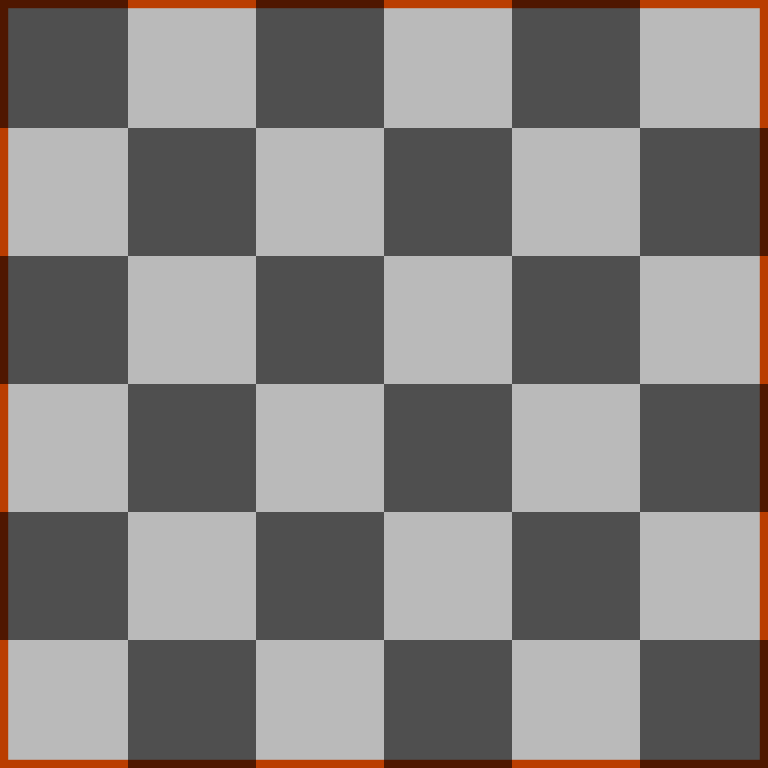
A WebGL 1 fragment shader for this pattern:

```glsl
precision highp float;

uniform vec2 u_resolution;

const float CELLS = 6.0;
const float BORDER_WIDTH = 0.0107;

const vec3 DARK_GRAY = vec3(0.31);
const vec3 LIGHT_GRAY = vec3(0.73);
const vec3 DARK_RUST = vec3(0.31, 0.09, 0.0);
const vec3 BRIGHT_ORANGE = vec3(0.73, 0.24, 0.0);

// Coverage of the positive side of a signed distance
float coverage(float signedDist, float pixelSize) {
    return clamp(signedDist / pixelSize + 0.5, 0.0, 1.0);
}

// Signed distance to cell edges, positive in even cells
vec2 stripeDistance(vec2 cellPos) {
    return 0.5 - abs(mod(cellPos + 0.5, 2.0) - 1.0);
}

// 1 where the column and row parities agree, 0 elsewhere
float checker(vec2 cellPos, vec2 pixelSize) {
    vec2 stripe = stripeDistance(cellPos);
    float column = coverage(stripe.x, pixelSize.x);
    float row = coverage(stripe.y, pixelSize.y);
    return mix(1.0 - column, column, row);
}

// 1 along the canvas rim, 0 inside
float borderMask(vec2 uv, float width, vec2 pixelSize) {
    vec2 inset = min(uv, 1.0 - uv) - width;
    float inside = coverage(inset.x, pixelSize.x) * coverage(inset.y, pixelSize.y);
    return 1.0 - inside;
}

void main() {
    vec2 pixelSize = 1.0 / u_resolution;
    vec2 uv = gl_FragCoord.xy * pixelSize;

    float light = checker(uv * CELLS, pixelSize * CELLS);
    float border = borderMask(uv, BORDER_WIDTH, pixelSize);

    // The rim keeps the checker parity in its own two tones
    vec3 tileColor = mix(DARK_GRAY, LIGHT_GRAY, light);
    vec3 rimColor = mix(DARK_RUST, BRIGHT_ORANGE, light);

    gl_FragColor = vec4(mix(tileColor, rimColor, border), 1.0);
}
```
